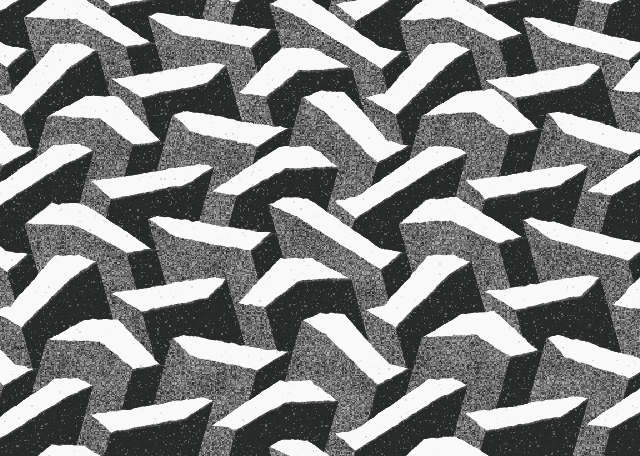
This pattern is drawn by a WebGL 2 fragment shader. Its source:

```glsl
#version 300 es
precision highp float;
// Interlocking rows of bent white-topped blocks with grainy grey and black sides.

uniform vec2 u_resolution;
out vec4 outColor;

const float WIDTH = 768.0;   // design units across the canvas
const float PITCH = 149.7;   // spacing of blocks in a row
const float LEAN = 0.28;     // sideways drift of the side faces
const float SPLIT = 113.0;   // where the front face meets the end face
const float END = 145.0;     // far tip of a block
const vec3 WHITE = vec3(0.975);
const vec3 BLACK = vec3(0.155, 0.165, 0.16);

float hash(vec2 p) {
  vec3 a = fract(vec3(p.xyx) * 0.1031);
  a += dot(a, a.yzx + 33.33);
  return fract((a.x + a.y) * a.z);
}

float noise(vec2 p) {
  vec2 i = floor(p), f = fract(p);
  f = f * f * (3.0 - 2.0 * f);
  return mix(mix(hash(i), hash(i + vec2(1, 0)), f.x),
             mix(hash(i + vec2(0, 1)), hash(i + vec2(1, 1)), f.x), f.y);
}

float sat(float x) { return clamp(x, 0.0, 1.0); }

// Height gained along the segment a-b at position s.
float ramp(vec2 a, vec2 b, float s) {
  return (b.y - a.y) * sat((s - a.x) / (b.x - a.x));
}

// Upper and lower edge heights of a top face: left, three upper, tip, split, bend.
vec2 edges(float s, vec2 l, vec2 t1, vec2 t2, vec2 t3, vec2 tip, vec2 b, vec2 m) {
  float upper = l.y + ramp(l, t1, s) + ramp(t1, t2, s) + ramp(t2, t3, s) + ramp(t3, tip, s);
  float lower = l.y + ramp(l, m, s) + ramp(m, b, s) + ramp(b, tip, s);
  return vec2(upper, lower);
}

// Three block profiles: bent, flat and steep.
vec2 profile(float kind, float s) {
  if (kind < 0.5)
    return edges(s, vec2(0, 2), vec2(40, -23), vec2(78, -23), vec2(113, 5),
                 vec2(END, 32), vec2(SPLIT, 37), vec2(64, 5));
  if (kind < 1.5)
    return edges(s, vec2(0, 0), vec2(13, -4), vec2(50, 1), vec2(97, 10),
                 vec2(END, 16), vec2(SPLIT, 39), vec2(28, 22));
  return edges(s, vec2(0, -18), vec2(20, -27), vec2(49, -26), vec2(119, 34),
               vec2(END, 39), vec2(SPLIT, 61), vec2(32, -1));
}

// Grainy materials.
vec3 greyStipple(vec2 p) {
  vec2 cell = floor(p / 1.5);
  float grain = 0.55 * hash(cell) + 0.45 * hash(cell + 71.0);
  float mottle = noise(p / 22.0) - 0.5;
  return vec3(0.43 + 0.6 * (grain - 0.5) + 0.09 * mottle);
}

vec3 blackSpeckle(vec2 p) {
  vec2 cell = floor(p / 1.6);
  float speck = smoothstep(0.91, 1.0, hash(cell + 17.0));
  return BLACK + 0.24 * speck + 0.03 * (hash(cell + 43.0) - 0.5);
}

vec3 whitePaper(vec2 p) {
  return WHITE - 0.14 * smoothstep(0.985, 1.0, hash(floor(p / 1.7) + 29.0));
}

void main() {
  float px = WIDTH / u_resolution.x;
  vec2 p = vec2(gl_FragCoord.x, u_resolution.y - gl_FragCoord.y) * px;
  vec3 grey = greyStipple(p), black = blackSpeckle(p), white = whitePaper(p);
  float rough = 2.0 * (noise(p / 7.0) - 0.5) + 0.9 * (noise(p / 2.0) - 0.5);
  vec3 color = black;

  // Rows from back to front, slowly widening down the canvas.
  for (int r = -2; r <= 9; r++) {
    float row = float(r);
    float rowY = 21.0 + 55.25 * row + 1.44 * row * row;
    if (p.y < rowY - 65.0 || p.y > rowY + 230.0) continue;
    bool mirrored = (r & 1) == 1;
    bool leansRight = ((r >> 1) & 1) == 0;
    float lean = leansRight ? LEAN : -LEAN;
    float startX = mirrored ? (leansRight ? -28.0 : -42.0) : (leansRight ? 28.0 : 57.0);
    vec2 q = p - vec2(startX, rowY);
    float along = q.x - lean * q.y;
    float dir = mirrored ? -1.0 : 1.0;

    // The preceding block reaches slightly under the current one.
    for (int i = -1; i <= 0; i++) {
      float col = floor(along / PITCH) + dir * float(i);
      float s = along - PITCH * col;
      if (mirrored) s = PITCH - s;
      float kind = mod(col, 3.0);
      if (mirrored) kind = 2.0 - kind;
      float tilt = (!mirrored && col > 2.5) ? (mod(col, 2.0) < 0.5 ? 0.1 : -0.1) : 0.0;
      float shift = 5.0 * (hash(vec2(col + 11.0, row + 5.0)) - 0.5);
      float y = q.y - shift - tilt * s + rough;
      vec2 edge = profile(kind, s);

      // Side faces, with a worn grey rim under the top.
      vec3 front = mirrored ? black : grey;
      vec3 end = mirrored ? grey : black;
      vec3 side = mix(front, end, sat((s + 0.5 * rough - SPLIT) / px + 0.5));
      side = mix(side, grey, 0.6 * (1.0 - smoothstep(0.5, 3.0, y - edge.y)));
      float top = sat(min(y - edge.x, edge.y - y) / px);
      float cover = sat((y - edge.x) / px) * sat(s / px + 0.5) * sat((END + 10.0 - s) / px);
      color = mix(color, mix(side, white, top), cover);
    }
  }
  outColor = vec4(color, 1.0);
}
```
